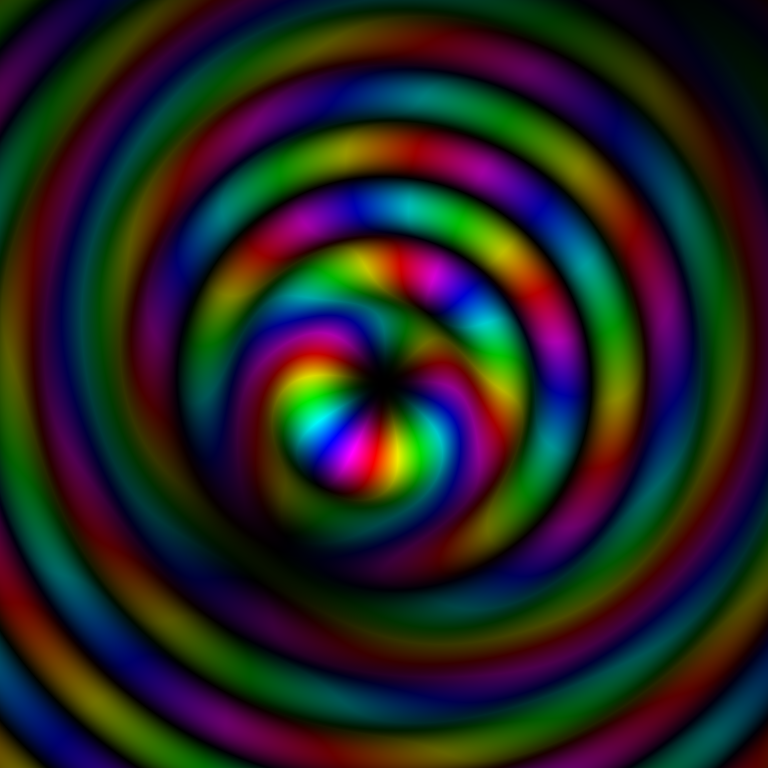
Write a WebGL 2 fragment shader that draws this background.

```glsl
#version 300 es
precision highp float;
// Two interfering Bessel vortex waves: hue shows phase, brightness shows amplitude.

#define WAVE_A_NUMBER 24.2   // radial frequency per half canvas
#define WAVE_B_NUMBER 20.4
#define WAVE_A_TWIST 3.0     // phase turns around the center
#define WAVE_B_TWIST 4.0
#define WAVE_A_PHASE 0.781   // starting phase, in turns
#define WAVE_B_PHASE 0.122
#define WAVE_B_WEIGHT 0.92
#define GAIN 1.52
#define BESSEL_STEPS 32

uniform vec2 u_resolution;
out vec4 fragColor;

const float PI = 3.14159;
const float TAU = 6.28318;

// Bessel function of the first kind, by the midpoint rule on its integral
float bessel(float order, float x) {
    float sum = 0.0;
    for (int i = 0; i < BESSEL_STEPS; i++) {
        float t = PI * (float(i) + 0.5) / float(BESSEL_STEPS);
        sum += cos(order * t - x * sin(t));
    }
    return sum / float(BESSEL_STEPS);
}

// Complex amplitude of one twisted wave
vec2 vortexWave(vec2 p, float waveNumber, float twist, float phase) {
    float radius = length(p);
    float angle = radius > 0.0 ? atan(p.y, p.x) : 0.0;
    float turn = twist * angle + TAU * phase;
    return bessel(twist, waveNumber * radius) * vec2(cos(turn), sin(turn));
}

// Fully saturated color wheel, hue in turns
vec3 hueColor(float hue) {
    vec3 wheel = fract(hue + vec3(0.0, 2.0, 1.0) / 3.0);
    return clamp(abs(wheel * 6.0 - 3.0) - 1.0, 0.0, 1.0);
}

void main() {
    vec2 p = (2.0 * gl_FragCoord.xy - u_resolution) / min(u_resolution.x, u_resolution.y);

    // Superpose the waves
    vec2 field = vortexWave(p, WAVE_A_NUMBER, WAVE_A_TWIST, WAVE_A_PHASE)
               + WAVE_B_WEIGHT * vortexWave(p, WAVE_B_NUMBER, WAVE_B_TWIST, WAVE_B_PHASE);

    // Color by phase and amplitude
    float amplitude = length(field);
    float hue = amplitude > 0.0 ? atan(field.y, field.x) / TAU : 0.0;
    fragColor = vec4(hueColor(hue) * min(GAIN * amplitude, 1.0), 1.0);
}
```
